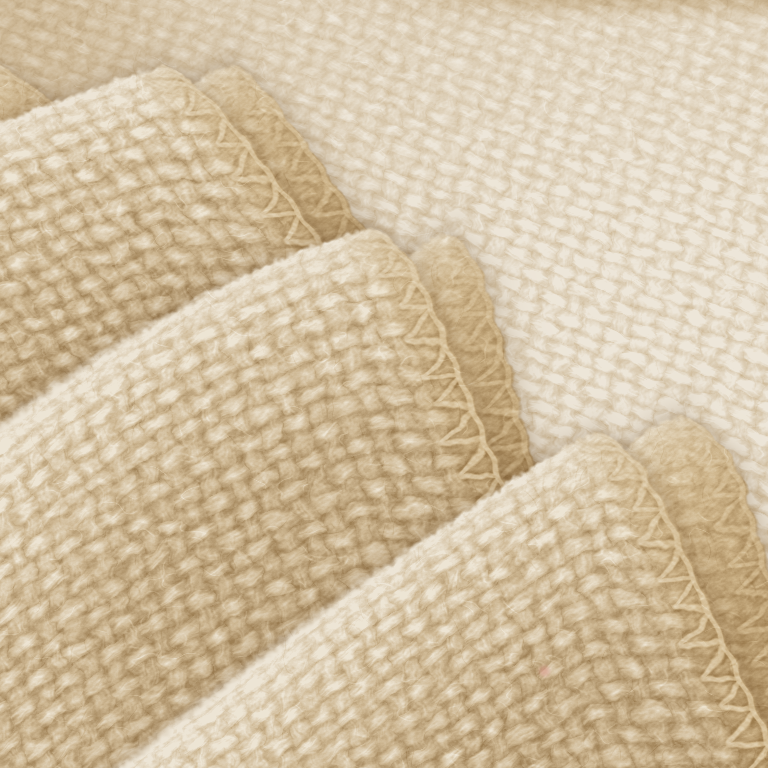
This texture is drawn by a three.js fragment shader. Its source:

```glsl
// Folded cream wool blanket: basket weave, rounded folds and zigzag stitched hems
#define SHADE vec3(.62, .505, .34)
#define MIDTONE vec3(.805, .722, .588)
#define HIGHLIGHT vec3(.93, .902, .85)
#define FOLD_CELL vec2(.036, .029)
#define FLAT_CELL vec2(.032, .022)
#define WEAVE_DEPTH .6
#define FUZZ .007
#define STITCH_STEP .043
#define STITCH_REACH .058
#define CORD_WIDTH .0055

varying vec2 vUv;

vec2 gradient(vec2 cell) {
  vec2 k = vec2(dot(cell, vec2(127.1, 311.7)), dot(cell, vec2(269.5, 183.3)));
  return fract(sin(k) * 43758.5) * 2. - 1.;
}

float noise(vec2 p) {
  vec2 i = floor(p), f = fract(p), u = f * f * (3. - 2. * f);
  vec2 o = vec2(1., 0.);
  return mix(
    mix(dot(gradient(i), f), dot(gradient(i + o), f - o), u.x),
    mix(dot(gradient(i + o.yx), f - o.yx), dot(gradient(i + 1.), f - 1.), u.x), u.y);
}

float fbm(vec2 p) {
  float sum = 0., gain = .6;
  for (int i = 0; i < 4; i++) {
    sum += gain * noise(p);
    p = mat2(1.6, 1.2, -1.2, 1.6) * p;
    gain *= .65;
  }
  return sum;
}

// Thin curly hairs along the zero lines of a noise, broken into short pieces
float hairs(vec2 p) {
  p += .012 * vec2(noise(p * 34.), noise(p * 34. + 9.));
  float line = smoothstep(.07, .0, abs(noise(p * vec2(38., 62.))));
  return line * smoothstep(.0, .3, noise(p * 31. + 50.));
}

// Height of over-and-under yarns, one crossing per unit cell
float weave(vec2 q) {
  q += .38 * vec2(noise(q * .8), noise(q * .8 + 31.)) + .24 * vec2(noise(q * 2.3), noise(q * 2.3 + 7.));
  vec2 id = floor(q), f = fract(q) - .5;
  vec2 bulge = 1. - 3.8 * f * f;
  float weft = bulge.y * (.5 + .5 * cos(3.14159 * (q.x - .5 + id.y)));
  float warp = bulge.x * (.5 - .5 * cos(3.14159 * (q.y - .5 + id.x)));
  float strands = weft > warp ? noise(q * vec2(2., 8.) + q.yx) : noise(q * vec2(8., 2.) + q.yx);
  return max(weft * 1.08, warp * .8) + .4 * strands + .35 * noise(q * 1.7 + 3.);
}

vec3 wool(float tone) {
  tone = clamp(tone, 0., 1.);
  return tone < .5 ? mix(SHADE, MIDTONE, tone * 2.) : mix(MIDTONE, HIGHLIGHT, tone * 2. - 1.);
}

// Flat cloth behind the folds, softer towards the top
vec3 flatCloth(vec2 p, float fibre) {
  vec2 q = vec2(p.x * .93 - p.y * .34, p.x * .36 + p.y * .9) / FLAT_CELL * (1. + .12 * p.y);
  float focus = mix(.5, .24, smoothstep(.6, 1., p.y));
  float tone = .73 + .15 * exp(-6. * dot(p - vec2(.85, .62), p - vec2(.85, .62)));
  tone -= .35 * smoothstep(.965, 1.01, p.y) * smoothstep(.4, .8, p.x);
  tone -= .22 * exp(-30. * dot(p - vec2(.03, .97), p - vec2(.03, .97)));
  return wool(tone + focus * (weave(q) - .5) + .2 * fibre);
}

// Zigzag thread (x) and its soft shadow (y), with inward distance w and descent e
vec2 zigzag(float w, float e) {
  float row = (e - .42 * w) / STITCH_STEP;
  row += .35 * noise(vec2(row * .9, 4.)) + .1 * noise(vec2(row * 2., w * 60.));
  float reach = STITCH_REACH * (1. + .5 * noise(vec2(floor(row + .5) * .7, 2.3)));
  float d = abs(w - reach * abs(fract(row) * 2. - 1.)) / length(vec2(1., 2. * reach / STITCH_STEP));
  float inside = smoothstep(0., .004, w) * smoothstep(reach + .004, reach - .003, w) * smoothstep(.005, .02, e);
  return inside * vec2(smoothstep(.005, .0015, d), smoothstep(.012, .003, d));
}

// shape: ridge slope, ridge bend, corner radius, hem slope; front is 1 for the upper layer
vec3 fold(vec3 under, vec2 p, vec2 apex, vec4 shape, float front, float fibre) {
  float d = apex.x - p.x, e = apex.y - p.y;
  d = .5 * (d + sqrt(d * d + .0006));
  float depth = e - shape.x * d - shape.y * d * d, below = max(depth, 0.);
  float w = apex.x + shape.z * (1. - exp(-max(e, 0.) / .03)) + shape.w * e - p.x;
  w += .002 * sin(e * 150.) + .006 * noise(p * 28.);
  float fuzz = FUZZ * (noise(p * 130.) + noise(p * 50.));
  float soft = mix(.004, .012, smoothstep(.1, .5, d));
  float cover = smoothstep(-soft, soft, depth + fuzz) * smoothstep(-.003, .003, w + .5 * fuzz);
  under *= 1. - vec3(.12, .15, .19) * exp(-max(max(-depth, -w), 0.) / .016);

  // Cloth body, foreshortened where it rolls over the ridge
  vec2 q = vec2(p.x - apex.x - shape.w * e, depth + .025 * (1. - exp(-below / .03))) / FOLD_CELL;
  float tone = .45 + .48 * exp(-below / .08) + .1 * smoothstep(.2, .5, d) - .1 * smoothstep(.15, .35, depth);
  tone = mix(tone - .08, tone, front) - .05 * smoothstep(.08, .0, w);
  float relief = WEAVE_DEPTH * mix(.45, 1., smoothstep(0., .07, depth)) * mix(.5, 1., front);
  tone += relief * mix(.4, 1., smoothstep(.02, .08, w)) * (weave(q) - .46) + .34 * fibre;

  // Stitches and the twisted cord along the hem
  vec2 thread = zigzag(w, e) * mix(.6, 1., front);
  float twist = .05 * sin((e + w * .8) * 560.) + .25 * fibre;
  tone = mix(tone - .2 * thread.y, .8 + twist, thread.x * .8) - .12 * smoothstep(.02, .008, w);
  float cord = smoothstep(CORD_WIDTH, CORD_WIDTH * .4, abs(w - CORD_WIDTH));
  tone = mix(tone, .72 + twist, cord * mix(.5, .8, front));
  float warmth = mix(1., .3, front * smoothstep(0., .1, w)) * (1. - .7 * exp(-below / .05));
  return mix(under, wool(tone) * (1. - warmth * vec3(0., .025, .09)), cover);
}

void main() {
  vec2 p = vUv;
  float fibre = fbm(p * vec2(75., 120.)) + .6 * noise(mat2(.8, -.6, .6, .8) * p * vec2(90., 260.));
  fibre += .5 * hairs(p) - .35 * hairs(p.yx + 3.);
  vec3 col = flatCloth(p, fibre);
  // Small fold end, then three folds from back to front, each a lower and an upper layer
  col = fold(col, p, vec2(-.02, .925), vec4(.3, 0., .03, 1.1), 0., fibre);
  col = fold(col, p, vec2(.30, .918), vec4(.2, 6., .03, .67), 0., fibre);
  col = fold(col, p, vec2(.21, .917), vec4(.36, 0., .04, .74), 1., fibre);
  col = fold(col, p, vec2(.585, .697), vec4(.2, 6., .035, .25), 0., fibre);
  col = fold(col, p, vec2(.48, .706), vec4(.32, .46, .045, .4), 1., fibre);
  col = fold(col, p, vec2(.885, .461), vec4(.2, 6., .06, .28), 0., fibre);
  col = fold(col, p, vec2(.772, .442), vec4(.62, .15, .05, .45), 1., fibre);
  // Stray pink fibre
  col = mix(col, vec3(.88, .62, .58), .5 * smoothstep(.011, .002, length(p - vec2(.709, .126))));
  gl_FragColor = vec4(col, 1.);
}
```
